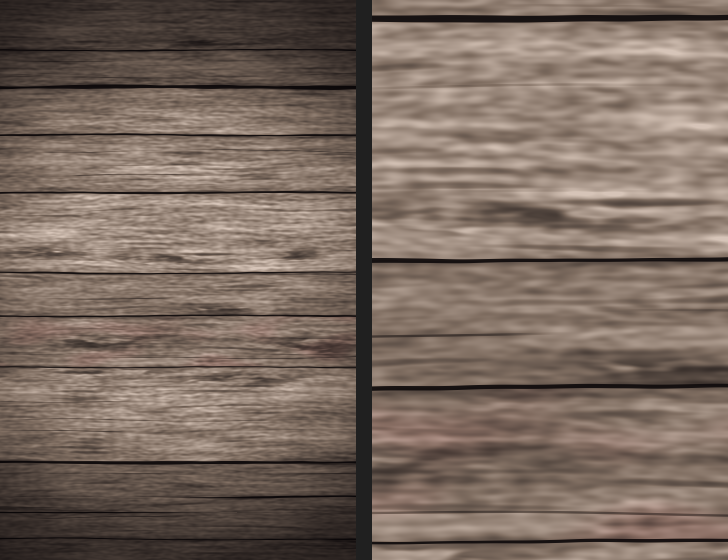
Left, the full canvas; right, a detail of the centre.
A WebGL 2 fragment shader for this texture:

```glsl
#version 300 es
precision highp float;

uniform vec2 u_resolution;
out vec4 outColor;

#define DARK_WOOD vec3(0.17, 0.14, 0.13)
#define MID_WOOD vec3(0.50, 0.43, 0.38)
#define PALE_WOOD vec3(0.69, 0.62, 0.57)
#define GRAIN_STRENGTH 0.36
#define FIBRE_STRENGTH 0.30
#define STAIN_STRENGTH 0.52
#define CRACK_STRENGTH 0.50
#define CRACK_COUNT 36
#define SEAM_TONE 0.07
#define TOP_TONE 0.54
#define VIGNETTE_FLOOR 0.29

// Seam: height, half width, side (-1 left, 0 full, 1 right), tone of plank below
const vec4 SEAMS[11] = vec4[11](
  vec4(0.911, 0.0011, 0.0, 0.54), vec4(0.845, 0.0031, 0.0, 0.64),
  vec4(0.759, 0.0014, 0.0, 0.62), vec4(0.656, 0.0020, 0.0, 0.66),
  vec4(0.514, 0.0013, 0.0, 0.55), vec4(0.436, 0.0012, 0.0, 0.56),
  vec4(0.345, 0.0008, 0.0, 0.65), vec4(0.174, 0.0023, 0.0, 0.56),
  vec4(0.113, 0.0014, 1.0, 0.54), vec4(0.085, 0.0011, -1.0, 0.51),
  vec4(0.037, 0.0008, 0.0, 0.49));

// Stain: centre, radii
const vec4 STAINS[9] = vec4[9](
  vec4(0.18, 0.388, 0.13, 0.016), vec4(0.56, 0.382, 0.11, 0.022),
  vec4(0.44, 0.323, 0.13, 0.014), vec4(0.30, 0.538, 0.12, 0.014),
  vec4(0.08, 0.549, 0.09, 0.016), vec4(0.17, 0.335, 0.16, 0.010),
  vec4(0.53, 0.545, 0.04, 0.014), vec4(0.38, 0.447, 0.12, 0.008),
  vec4(0.36, 0.924, 0.10, 0.010));

vec2 hash2(vec2 p) {
  vec3 q = fract(p.xyx * vec3(0.1031, 0.1030, 0.0973));
  q += dot(q, q.yzx + 33.33);
  return fract((q.xx + q.yz) * q.zy);
}

float cornerSlope(vec2 cell, vec2 offset) {
  return dot(hash2(cell) * 2.0 - 1.0, offset);
}

// Gradient noise, roughly -0.7 to 0.7
float noise(vec2 p) {
  vec2 i = floor(p), f = p - i, e = vec2(1.0, 0.0);
  vec2 u = f * f * f * (f * (f * 6.0 - 15.0) + 10.0);
  return mix(mix(cornerSlope(i, f), cornerSlope(i + e, f - e), u.x),
             mix(cornerSlope(i + e.yx, f - e.yx), cornerSlope(i + 1.0, f - 1.0), u.x), u.y);
}

float fbm(vec2 p) {
  return noise(p) + 0.6 * noise(p * 2.1 + 17.0) + 0.4 * noise(p * 4.3 + 41.0);
}

float line(float dist, float halfWidth, float pixel) {
  return clamp((halfWidth - dist) / pixel + 0.5, 0.0, 1.0);
}

vec3 woodColor(float tone) {
  vec3 low = mix(DARK_WOOD, MID_WOOD, (tone - 0.17) / 0.33);
  vec3 high = mix(MID_WOOD, PALE_WOOD, (tone - 0.50) / 0.19);
  return max(tone < 0.5 ? low : high, 0.0);
}

void main() {
  float pixel = 1.0 / u_resolution.y;
  vec2 p = gl_FragCoord.xy * pixel;
  vec2 uv = gl_FragCoord.xy / u_resolution;

  // Planks and the gaps between them
  float tone = TOP_TONE, plank = 0.0, gap = 0.0, shade = 0.0;
  for (int i = 0; i < 11; i++) {
    vec4 seam = SEAMS[i];
    float id = float(i) + 1.0;
    float wave = 0.006 * noise(vec2(p.x * 3.0, id * 7.3)) + 0.001 * noise(vec2(p.x * 25.0, id * 3.7));
    float rise = p.y - seam.x - wave;
    float visible = smoothstep(-0.15, 0.2, seam.z * (uv.x - 0.5) + 1.0 - abs(seam.z));
    float halfWidth = seam.y * (1.0 + 0.8 * noise(vec2(p.x * 9.0, id * 5.1)));
    if (rise < 0.0) { tone = seam.w; plank = id; }
    gap = max(gap, visible * line(abs(rise), halfWidth, pixel));
    shade = max(shade, visible * exp(-abs(rise) / (0.002 + seam.y)));
  }

  // Grain running along each plank
  vec2 g = p + vec2(plank * 3.7, 0.008 * noise(p * vec2(3.0, 12.0) + plank));
  float grain = 0.8 * noise(g * vec2(5.0, 75.0)) + noise(g * vec2(13.0, 170.0))
              + 0.9 * noise(g * vec2(65.0, 245.0));
  float fibres = smoothstep(0.12, 0.5, noise(g * vec2(8.0, 145.0) + 9.0));
  tone *= 1.0 + GRAIN_STRENGTH * grain + 0.22 * noise(g * vec2(3.0, 22.0));
  tone *= 1.0 - FIBRE_STRENGTH * fibres;

  // Weathered stains with ragged edges
  float rough = fbm(g * vec2(13.0, 65.0) + 5.0);
  float stain = 0.25 * smoothstep(0.35, 0.8, rough);
  for (int i = 0; i < 9; i++) {
    vec2 d = (p - STAINS[i].xy) / STAINS[i].zw;
    stain = max(stain, exp(-dot(d, d)) * smoothstep(-0.3, 0.3, rough));
  }
  tone *= 1.0 - STAIN_STRENGTH * stain;

  // Pale worn knot
  vec2 knot = (p - vec2(0.345, 0.551)) / vec2(0.045, 0.005);
  tone += 0.2 * exp(-dot(knot, knot));

  // Fine cracks, each broken into random lengths
  float crack = 0.0;
  for (int i = 0; i < CRACK_COUNT; i++) {
    float id = float(i);
    vec2 h = hash2(vec2(id, 4.0));
    float height = (id + h.x) / float(CRACK_COUNT) + 0.009 * noise(vec2(p.x * 4.0, id * 2.3));
    float span = smoothstep(-0.02, 0.22, noise(vec2(p.x * 3.5 + h.y * 20.0, id * 5.37)));
    crack = max(crack, span * (0.4 + 0.6 * h.y) * line(abs(p.y - height), 0.0007, pixel));
  }
  tone *= (1.0 - CRACK_STRENGTH * crack) * (1.0 - 0.25 * shade);
  tone = mix(tone, SEAM_TONE, gap * 0.95);

  // Darkened borders and a faint rosy tint on one plank
  float edge = length(abs(uv - 0.5) * vec2(1.24, 2.0));
  tone *= mix(1.0, VIGNETTE_FLOOR, smoothstep(0.35, 1.25, edge));
  vec3 color = woodColor(clamp(tone, 0.04, 0.84));
  float rosy = plank == 6.0 ? smoothstep(-0.1, 0.4, noise(p * vec2(9.0, 28.0))) : 0.0;
  color *= 1.0 + rosy * vec3(0.05, -0.03, -0.01);
  outColor = vec4(color, 1.0);
}
```
